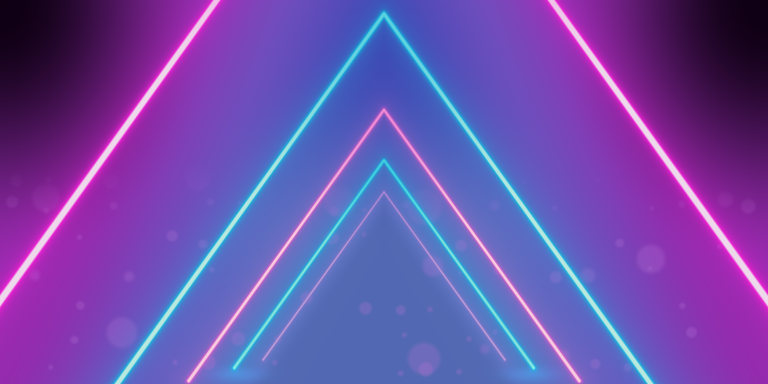
This background is drawn by a WebGL 1 fragment shader. Its source:

```glsl
precision highp float;
uniform vec2 u_resolution;

#define SLOPE 1.388
#define BLUE vec3(0.35, 0.44, 0.75)
#define DEEP_BLUE vec3(0.25, 0.27, 0.70)
#define VIOLET vec3(0.43, 0.31, 0.74)
#define PURPLE vec3(0.56, 0.17, 0.67)
#define DARK vec3(0.06, 0.0, 0.08)
#define MAGENTA vec3(0.96, 0.12, 0.84)
#define CYAN vec3(0.06, 0.74, 0.88)
#define PINK vec3(0.88, 0.36, 0.80)
#define MOTE_COLOR vec3(0.72, 0.45, 0.84)
#define MOTE_OPACITY 0.28

float hash(vec2 cell) {
  return fract(sin(dot(cell, vec2(12.99, 78.23))) * 4375.85);
}

// Blue centre fading through violet to purple, with dark upper corners
vec3 backdrop(vec2 p) {
  float side = abs(p.x);
  float spread = side + 0.42 * p.y;
  vec3 color = mix(BLUE, DEEP_BLUE, smoothstep(0.35, 0.9, p.y));
  color = mix(color, VIOLET, smoothstep(0.36, 0.72, spread));
  color = mix(color, PURPLE, smoothstep(0.62, 1.0, spread));
  float corner = length(vec2(1.0 - side, 0.8 * (1.0 - p.y)));
  return mix(color, DARK, 1.0 - smoothstep(0.04, 0.58, corner));
}

// Soft discs scattered on a jittered cell grid, floating low
float motes(vec2 p, float cells) {
  vec2 grid = p * cells;
  vec2 cell = floor(grid);
  float seed = hash(cell + cells);
  vec2 center = 0.3 + 0.4 * vec2(hash(cell + 3.7), hash(cell + 8.1));
  float radius = mix(0.06, 0.24, seed * seed);
  float d = length(fract(grid) - center);
  float edge = 0.03 + cells / u_resolution.y;
  float disc = 1.0 - smoothstep(radius - edge, radius + edge, d);
  float present = step(0.6, hash(cell + 15.3));
  return disc * present * (1.0 - smoothstep(0.35, 0.6, p.y));
}

// Mirrored neon tube from the apex to its feet, tapering upward
vec3 chevron(vec3 color, vec2 p, float apex, float foot, float width,
             vec3 core, vec3 glow) {
  vec2 q = vec2(abs(p.x), p.y - apex);
  vec2 leg = vec2((apex - foot) / SLOPE, foot - apex);
  float along = clamp(dot(q, leg) / dot(leg, leg), 0.0, 1.0);
  float d = length(q - leg * along);
  float w = width * mix(0.65, 1.0, along);
  float pixel = 1.0 / u_resolution.y;

  float halo = 0.30 * exp(-d / (w * 7.0));
  float rim = 0.85 * exp(-max(d - w, 0.0) / (w * 0.8));
  color = mix(color, glow, halo);
  color = mix(color, glow, rim);
  float tube = 1.0 - smoothstep(w * 0.6 - pixel * 0.5, w + pixel * 0.5, d);
  vec3 lit = mix(glow, core, 0.45 + 0.55 * smoothstep(0.0, 0.5, along));
  return mix(color, lit, tube);
}

void main() {
  vec2 p = (gl_FragCoord.xy - vec2(0.5 * u_resolution.x, 0.0)) / u_resolution.y;
  vec3 color = backdrop(p);

  // Slight shade within the farthest frame
  float inner = 0.5 - p.y - SLOPE * abs(p.x);
  color *= 1.0 - 0.07 * smoothstep(0.0, 0.08, inner);

  // Floating motes in two sizes
  for (int i = 0; i < 2; i++) {
    float cells = 5.0 + 7.0 * float(i);
    color = mix(color, MOTE_COLOR, MOTE_OPACITY * motes(p, cells));
  }

  // Nested frames, far to near
  color = chevron(color, p, 0.500, 0.063, 0.0024, vec3(0.78, 0.61, 0.84), vec3(0.62, 0.47, 0.80));
  color = chevron(color, p, 0.583, 0.042, 0.0046, vec3(0.50, 0.90, 0.86), CYAN);
  color = chevron(color, p, 0.714, 0.008, 0.0050, vec3(0.98, 0.80, 0.87), PINK);
  color = chevron(color, p, 0.964, -0.08, 0.0078, vec3(0.72, 0.91, 0.87), CYAN);
  color = chevron(color, p, 1.604, -0.10, 0.0118, vec3(0.93, 0.85, 0.92), MAGENTA);

  // Faint reflected light where the teal feet meet the floor
  vec2 pool = (vec2(abs(p.x), p.y) - vec2(0.38, 0.025)) / vec2(0.07, 0.018);
  color += 0.10 * CYAN * exp(-dot(pool, pool));

  gl_FragColor = vec4(color, 1.0);
}
```
